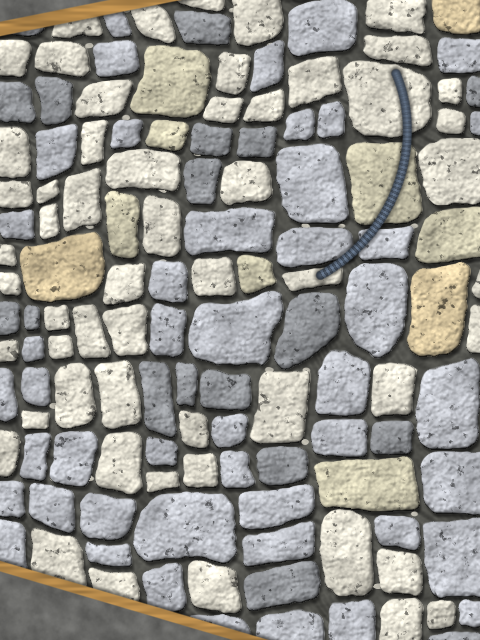
Reproduce this texture procedurally as a Shadertoy shader.

```glsl
// A rustic wall of cream, tan and grey stones bedded in dark mortar.
// The wall is split recursively into random boxes; each becomes a rounded,
// rough height field lit from above. Timber battens and a conduit lie on top.

const float JOINT = 0.0056;      // half width of the mortar joints
const float SMALL_AREA = 0.0105; // smallest and largest stone areas
const float LARGE_AREA = 0.050;
const float BEVEL = 0.017;       // width of the rounded stone rim
const vec3 LIGHT = vec3(-0.28, 0.50, 0.82);
const vec3 CREAM = vec3(0.885, 0.870, 0.815);
const vec3 TAN = vec3(0.84, 0.77, 0.62);
const vec3 OLIVE = vec3(0.80, 0.78, 0.68);
const vec3 PALE_GREY = vec3(0.735, 0.745, 0.77);
const vec3 DARK_GREY = vec3(0.59, 0.60, 0.615);
const vec3 MORTAR = vec3(0.33, 0.33, 0.31);
const vec3 TIMBER = vec3(0.70, 0.53, 0.29);
const vec3 CONDUIT = vec3(0.40, 0.46, 0.54);

struct Stone { float dist; float id; float area; };

float hash(vec2 p) { return fract(sin(dot(p, vec2(127.1, 311.7))) * 43758.5453); }

float noise(vec2 p) {
    vec2 i = floor(p), f = fract(p);
    f = f * f * (3.0 - 2.0 * f);
    return mix(mix(hash(i), hash(i + vec2(1, 0)), f.x),
               mix(hash(i + vec2(0, 1)), hash(i + vec2(1, 1)), f.x), f.y);
}

float fbm(vec2 p) {
    float sum = 0.0, amp = 0.5;
    for (int i = 0; i < 4; i++) {
        sum += amp * noise(p);
        p = mat2(1.6, 1.2, -1.2, 1.6) * p + 7.3;
        amp *= 0.5;
    }
    return sum;
}

// Finds the box around p by random splits, then the distance to its stone.
Stone findStone(vec2 p) {
    vec2 q = p + 0.075 * (vec2(noise(p * 4.2), noise(p * 4.2 + 19.0)) - 0.5);
    q += 0.022 * (vec2(noise(p * 10.0 + 5.0), noise(p * 10.0 + 31.0)) - 0.5);
    vec2 lo = vec2(-0.12, -0.1), hi = vec2(1.14, 1.45);
    float id = 0.37;
    for (int i = 0; i < 12; i++) {
        vec2 size = hi - lo;
        float pick = hash(vec2(id * 53.0, 4.0));
        float limit = mix(SMALL_AREA, LARGE_AREA, pick * pick * pick) * (0.7 + 0.4 * (lo.x + hi.x));
        float aspect = max(size.x / size.y, size.y / size.x);
        if (size.x * size.y < limit && aspect < 1.9) break;
        float ratio = mix(0.36, 0.64, hash(vec2(id * 71.0, 9.0)));
        int axis = size.x > size.y * 1.15 ? 0 : 1;
        float cut = mix(lo[axis], hi[axis], ratio);
        float side = step(cut, q[axis]);
        if (side > 0.5) lo[axis] = cut; else hi[axis] = cut;
        id = hash(vec2(id * 91.7, side + float(i) * 2.0));
    }
    vec2 extent = 0.5 * (hi - lo), c = q - 0.5 * (lo + hi);
    float turn = 0.13 * (hash(vec2(id, 2.0)) - 0.5);
    c += turn * vec2(-c.y, c.x);
    extent -= JOINT;
    float radius = min(extent.x, extent.y) * mix(0.3, 0.6, hash(vec2(id, 5.0)));
    vec2 e = abs(c) - extent + radius;
    float d = length(max(e, 0.0)) + min(max(e.x, e.y), 0.0) - radius;
    d += 0.008 * (noise(p * 24.0 + id * 40.0) - 0.5) + 0.004 * (noise(p * 75.0) - 0.5);
    return Stone(d, id, (hi.x - lo.x) * (hi.y - lo.y));
}

float height(vec2 p) {
    float d = findStone(p).dist;
    float t = 1.0 - clamp(-d / BEVEL, 0.0, 1.0);
    float rough = 0.013 * fbm(p * 24.0) + 0.0026 * noise(mat2(0.8, 0.6, -0.6, 0.8) * p * 135.0);
    float trowel = 0.0025 * sin(150.0 * (p.x + p.y) + 9.0 * noise(p * 14.0));
    return d < 0.0 ? 0.010 * sqrt(1.0 - t * t) + rough : trowel + 0.3 * rough;
}

vec3 stoneColour(Stone s, vec2 p) {
    float kind = hash(vec2(s.id, 8.0)) + 0.28 * smoothstep(0.010, 0.026, s.area) - 0.06;
    vec3 c = kind < 0.15 ? DARK_GREY : kind < 0.56 ? PALE_GREY : kind < 0.9 ? CREAM : kind < 1.04 ? OLIVE : TAN;
    c *= 0.79 + 0.42 * fbm(p * 17.0 + s.id * 30.0);
    float pits = smoothstep(0.64, 0.78, fbm(p * 72.0 + s.id * 9.0));
    return c * (1.0 - 0.5 * pits) * (0.93 + 0.14 * noise(p * 190.0));
}

vec3 wall(vec2 p, float px) {
    Stone s = findStone(p);
    float reach = 0.0018, h = height(p);
    vec2 slope = vec2(height(p + vec2(reach, 0)) - h, height(p + vec2(0, reach)) - h) / reach;
    vec3 normal = normalize(vec3(-clamp(slope, -1.6, 1.6), 1.0));
    float lit = clamp(0.40 + 0.61 * dot(normal, LIGHT) / LIGHT.z, 0.25, 1.10);
    float shade = smoothstep(0.004, -0.006, findStone(p + vec2(-0.004, 0.010)).dist);
    vec3 bed = MORTAR * (0.7 + 0.6 * fbm(p * 30.0)) * (1.0 - 0.5 * shade);
    // Small wedging chips in some joints
    vec2 cell = floor(p / 0.075), chip = (fract(p / 0.075) - 0.5) * 0.075;
    chip.y *= 1.5;
    float chipDist = length(chip) - 0.011 + 0.006 * noise(p * 90.0);
    float isChip = smoothstep(px, -px, chipDist) * step(0.78, hash(cell));
    bed = mix(bed, CREAM * 0.85, isChip);
    return mix(bed, stoneColour(s, p), smoothstep(px, -px, s.dist)) * lit;
}

// Lays a slanted batten; beyond it the bare concrete shows.
vec3 batten(vec3 c, vec2 p, float d, float width, float px) {
    vec3 wood = TIMBER * (0.8 + 0.35 * noise(p * vec2(18.0, 160.0)));
    vec3 concrete = vec3(0.42, 0.42, 0.41) * (0.75 + 0.45 * fbm(p * 40.0));
    c *= 1.0 - 0.5 * smoothstep(-0.012, 0.0, d);
    c = mix(c, wood, smoothstep(-px, px, d));
    return mix(c, concrete, smoothstep(-px, px, d - width));
}

vec3 conduit(vec3 c, vec2 p, float px) {
    float best = 1.0, along = 0.0;
    for (int i = 0; i <= 96; i++) {
        float t = float(i) / 96.0, u = 1.0 - t;
        vec2 q = u * u * u * vec2(0.825, 1.18) + 3.0 * u * u * t * vec2(0.885, 1.04)
               + 3.0 * u * t * t * vec2(0.83, 0.85) + t * t * t * vec2(0.668, 0.76);
        float d = length(p - q);
        if (d < best) { best = d; along = t; }
    }
    c *= 1.0 - 0.45 * smoothstep(0.02, 0.008, best);
    float ribs = 0.82 + 0.14 * sin(along * 300.0);
    vec3 tube = CONDUIT * ribs * (1.15 - 0.5 * best / 0.0095);
    return mix(c, tube, smoothstep(px, -px, best - 0.0095));
}

void mainImage(out vec4 fragColor, in vec2 fragCoord) {
    vec2 p = fragCoord / iResolution.x;
    float px = 1.0 / iResolution.x;
    vec3 c = wall(p, px);
    c = batten(c, p, p.y - 1.258 - 0.2 * p.x, 0.03, px);
    c = batten(c, p, 0.165 - 0.295 * p.x - p.y, 0.022, px);
    c = conduit(c, p, px);
    fragColor = vec4(clamp(c, 0.0, 1.0), 1.0);
}
```
